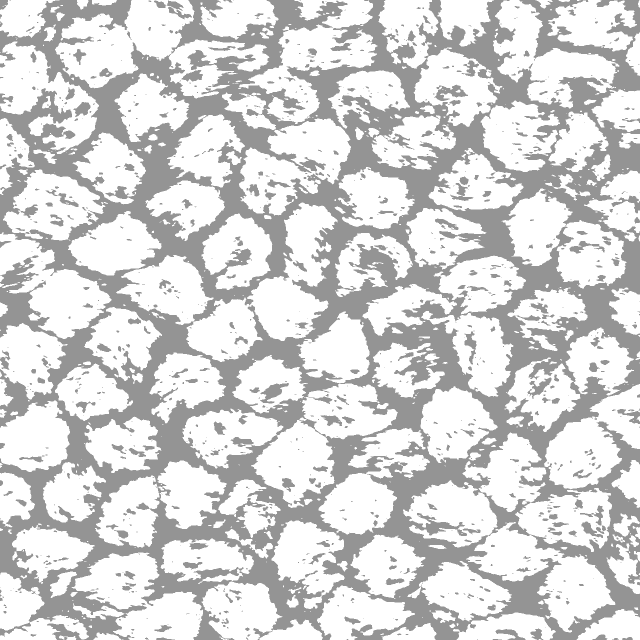
This texture is drawn by a WebGL 2 fragment shader. Its source:

```glsl
#version 300 es
precision highp float;
precision highp int;

uniform vec2 u_resolution;
out vec4 outColor;

const vec3 STONE_COLOR = vec3(1.0);
const vec3 SHADE_COLOR = vec3(0.58);
const vec2 STONE_COUNT = vec2(8.6, 9.8);   // stones across the canvas
const float ROW_ANGLE = -0.72;             // direction of the courses
const float SEED_JITTER = 0.42;
const float CORNER_SHARPNESS = 11.0;
const float JOINT_WIDTH = 0.052;           // half width, in stones
const float JOINT_VARIATION = 0.10;
const float JOINT_ROUGHNESS = 0.24;
const vec2 GRAIN_SCALE = vec2(55.0, 100.0);
const vec2 PATCH_SCALE = vec2(20.0, 28.0);
const float PATCH_STRENGTH = 0.42;
const float TILT_RANGE = 0.7;
const vec2 SHADE_SLOPE = vec2(0.06, -0.2); // stones darken downwards
const float PIT_THRESHOLD = 0.66;

vec2 random2(ivec2 cell) {
    uvec2 v = uvec2(cell) * 1664525u + 1013904223u;
    v.x += v.y * 1664525u;
    v.y += v.x * 1664525u;
    v ^= v >> 16u;
    v.x += v.y * 1664525u;
    v.y += v.x * 1664525u;
    v ^= v >> 16u;
    return vec2(v >> 8u) / 16777216.0;
}

mat2 rotation(float angle) {
    float c = cos(angle), s = sin(angle);
    return mat2(c, s, -s, c);
}

float valueNoise(vec2 p) {
    ivec2 i = ivec2(floor(p));
    vec2 f = fract(p);
    f = f * f * (3.0 - 2.0 * f);
    float low = mix(random2(i).x, random2(i + ivec2(1, 0)).x, f.x);
    float high = mix(random2(i + ivec2(0, 1)).x, random2(i + ivec2(1, 1)).x, f.x);
    return mix(low, high, f.y);
}

float grainNoise(vec2 p) {
    return 0.5 * valueNoise(p)
         + 0.3 * valueNoise(p * 2.03 + 17.3)
         + 0.2 * valueNoise(p * 4.1 + 41.7);
}

// Layered sines bend the courses
vec2 bend(vec2 q) {
    return q + 0.10 * sin(q.yx * 1.7 + vec2(0.4, 2.1))
             + 0.05 * sin(q.yx * 4.3 + q * 1.3 + vec2(1.9, 0.7));
}

// Each course is shifted by its own amount
float rowShift(int row) {
    return random2(ivec2(row, 977)).x;
}

ivec2 stoneNear(vec2 q, ivec2 offset) {
    int row = int(floor(q.y)) + offset.y;
    return ivec2(int(floor(q.x - rowShift(row))) + offset.x, row);
}

vec2 stoneSeed(ivec2 id) {
    return vec2(id) + vec2(rowShift(id.y), 0.0) + 0.5
         + SEED_JITTER * (random2(id) - 0.5);
}

// Returns 1.0 in joints and pits, 0.0 on bright stone
float shadeAt(vec2 p) {
    mat2 toRows = rotation(-ROW_ANGLE);
    vec2 q = bend(toRows * (p * STONE_COUNT));

    // Nearest stone
    ivec2 nearestId = ivec2(0);
    vec2 toNearest = vec2(8.0);
    for (int j = -1; j <= 1; j++)
    for (int i = -1; i <= 1; i++) {
        ivec2 id = stoneNear(q, ivec2(i, j));
        vec2 toSeed = stoneSeed(id) - q;
        if (dot(toSeed, toSeed) < dot(toNearest, toNearest)) {
            toNearest = toSeed;
            nearestId = id;
        }
    }

    // Distance to the stone outline, with rounded corners
    float edgeSum = 1e-6;
    for (int j = -2; j <= 2; j++)
    for (int i = -2; i <= 2; i++) {
        ivec2 id = stoneNear(q, ivec2(i, j));
        if (id == nearestId) continue;
        vec2 toSeed = stoneSeed(id) - q;
        float d = dot(0.5 * (toSeed + toNearest), normalize(toSeed - toNearest));
        edgeSum += exp(-CORNER_SHARPNESS * d);
    }
    float edge = -log(edgeSum) / CORNER_SHARPNESS;

    // Every stone has its own grain direction and darkness
    vec2 trait = random2(nearestId + 311);
    vec2 local = -(toNearest * toRows) / STONE_COUNT;
    vec2 turned = rotation((trait.x - 0.4) * TILT_RANGE) * local;
    vec2 strayed = turned + trait * 7.0;
    float grain = grainNoise(strayed * GRAIN_SCALE);
    float blotch = valueNoise(strayed * PATCH_SCALE + 5.0) - 0.5;

    float width = JOINT_WIDTH + JOINT_VARIATION * (valueNoise(p * 16.0) - 0.5);
    float joint = step(edge, width + JOINT_ROUGHNESS * (grain - 0.5));

    float pitting = grain + PATCH_STRENGTH * blotch + 0.08 * (trait.y - 0.5)
                  + dot(local * STONE_COUNT, SHADE_SLOPE);
    return max(joint, step(PIT_THRESHOLD, pitting));
}

void main() {
    // Four samples smooth the edges
    float shade = 0.0;
    for (int k = 0; k < 4; k++) {
        vec2 offset = vec2(k & 1, k >> 1) * 0.5 - 0.25;
        shade += 0.25 * shadeAt((gl_FragCoord.xy + offset) / u_resolution.y);
    }
    outColor = vec4(mix(STONE_COLOR, SHADE_COLOR, shade), 1.0);
}
```
